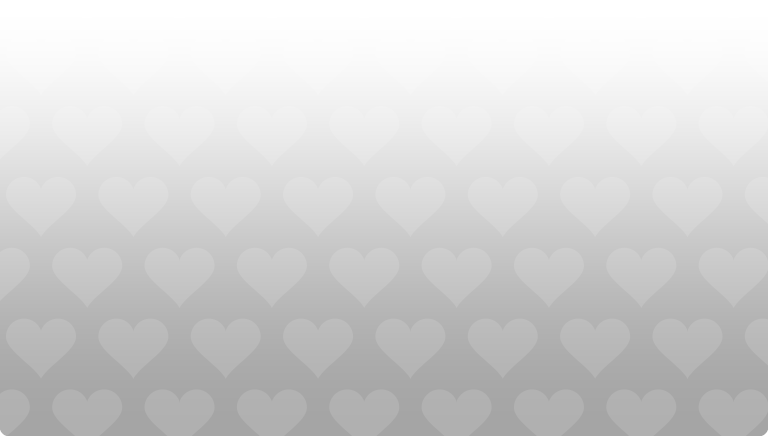
A Shadertoy shader for this pattern:

```glsl
// Staggered rows of translucent hearts on a white-to-grey vertical fade in a rounded panel.

const float COLUMNS = 8.316;            // heart pitches across the canvas
const float ROW_PITCH = 0.767;          // row spacing, in column pitches
const vec2 FIRST_HEART = vec2(0.444, 2.61);
const float LOBE_RADIUS = 0.195;
const float LOBE_OFFSET = 0.184;
const float TAIL_LENGTH = 0.455;
const float TAIL_SLOPE = 0.7;           // steepness of the taper at the tip
const float HEART_OPACITY = 0.125;
const float FADE_DEPTH = 0.354;
const float CORNER_RADIUS = 0.11;

// Coverage of a shape from its signed distance and the size of a pixel
float coverage(float dist, float pixel) {
    return clamp(0.5 - dist / pixel, 0.0, 1.0);
}

// Heart with round lobes and an ogee tail; the origin is level with the lobe centres
float heartDistance(vec2 p) {
    p.x = abs(p.x);
    float lobe = length(p - vec2(LOBE_OFFSET, 0.0)) - LOBE_RADIUS;
    if (p.y > 0.0) return lobe;

    float u = min(-p.y / TAIL_LENGTH, 1.0);
    float halfWidth = LOBE_OFFSET + LOBE_RADIUS;
    float profile = 1.0 - u * u * (3.0 - 2.0 * u) + TAIL_SLOPE * u * u * (1.0 - u);
    float slope = -6.0 * u * (1.0 - u) + TAIL_SLOPE * u * (2.0 - 3.0 * u);
    float steepness = length(vec2(1.0, slope * halfWidth / TAIL_LENGTH));
    float side = (p.x - halfWidth * profile) / steepness;
    return max(side, -p.y - TAIL_LENGTH);
}

// Brick-style repeat: every other row shifts by half a column
vec2 staggeredCell(vec2 p) {
    float below = 0.51;                 // room under the lobe centres in each row
    float y = p.y - FIRST_HEART.y + below;
    float row = floor(y / ROW_PITCH);
    float x = p.x - FIRST_HEART.x + 0.5 * mod(row, 2.0);
    return vec2(fract(x + 0.5) - 0.5, y - row * ROW_PITCH - below);
}

float roundedBoxDistance(vec2 p, vec2 halfSize, float radius) {
    vec2 q = abs(p) - halfSize + radius;
    return length(max(q, 0.0)) + min(max(q.x, q.y), 0.0) - radius;
}

void mainImage(out vec4 fragColor, in vec2 fragCoord) {
    float pixel = COLUMNS / iResolution.x;
    vec2 p = fragCoord * pixel;
    vec2 halfSize = 0.5 * iResolution.xy * pixel;

    // Vertical fade, white at the top
    float depth = 1.0 - fragCoord.y / iResolution.y;
    float tone = 1.0 - FADE_DEPTH * smoothstep(0.0, 1.0, pow(depth, 0.96));

    // Translucent white hearts
    float heart = coverage(heartDistance(staggeredCell(p)), pixel);
    tone = mix(tone, 1.0, HEART_OPACITY * heart);

    // White outside the rounded corners
    float panel = coverage(roundedBoxDistance(p - halfSize, halfSize + 0.5 * pixel, CORNER_RADIUS), pixel);
    fragColor = vec4(vec3(mix(1.0, tone, panel)), 1.0);
}
```
